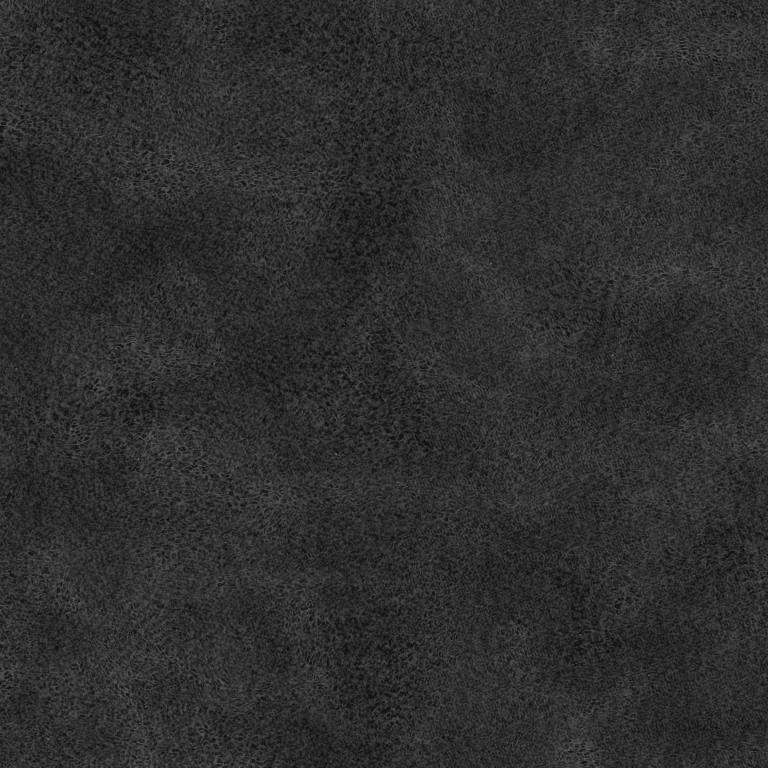
Write a WebGL 1 fragment shader that draws this texture.

```glsl
precision highp float;
uniform vec2 u_resolution;

float hash(vec2 p) {
  return fract(sin(dot(p, vec2(127.1, 311.7))) * 43758.5);
}

float noise(vec2 p) {
  vec2 i = floor(p), f = fract(p);
  f = f * f * (3.0 - 2.0 * f);
  return mix(mix(hash(i), hash(i + vec2(1.0, 0.0)), f.x),
             mix(hash(i + vec2(0.0, 1.0)), hash(i + vec2(1.0, 1.0)), f.x), f.y);
}

mat2 rotation(float angle) {
  float c = cos(angle), s = sin(angle);
  return mat2(c, s, -s, c);
}

float fbm(vec2 p) {
  float sum = 0.0, amplitude = 0.5;
  for (int i = 0; i < 5; i++) {
    sum += amplitude * noise(p);
    p = rotation(0.6) * p * 2.03 + 17.3;
    amplitude *= 0.5;
  }
  return sum / 0.97;
}

// Distances to the nearest and second nearest cell centre
vec2 cells(vec2 p) {
  vec2 base = floor(p);
  vec2 nearest = vec2(8.0);
  for (int y = -1; y <= 1; y++) {
    for (int x = -1; x <= 1; x++) {
      vec2 id = base + vec2(float(x), float(y));
      vec2 centre = id + vec2(hash(id), hash(id + 57.3));
      float d = distance(p, centre);
      nearest = vec2(min(nearest.x, d), min(nearest.y, max(nearest.x, d)));
    }
  }
  return nearest;
}

// Pale ridges between grain cells that are stretched along an angle
float ridges(vec2 p, float angle, vec2 scale) {
  vec2 d = cells(rotation(-angle) * p * scale.x * vec2(1.0, scale.y) + 31.0 * angle);
  return 1.0 - smoothstep(0.0, 0.5, d.y - d.x);
}

void main() {
  vec2 uv = gl_FragCoord.xy / u_resolution.y;
  vec2 warp = vec2(fbm(uv * 9.0), fbm(uv * 9.0 + 40.0)) - 0.5;
  vec2 jitter = vec2(noise(uv * 150.0), noise(uv * 150.0 + 33.0)) - 0.5;
  vec2 hide = uv + 0.04 * warp + 0.005 * jitter;

  // Worn patches, small scuffs and faint horizontal folds
  float wear = fbm(uv * 5.0 + 1.5 * warp + 3.0) - 0.5;
  float cloud = fbm(uv * 12.0 + 3.0 * warp + 70.0) - 0.5;
  float scuff = fbm(uv * 30.0 + 4.0 * warp + 120.0) - 0.5;
  float fold = smoothstep(0.55, 0.9, noise(hide * vec2(5.0, 17.0) + 9.0));

  // Creased grain whose direction changes from patch to patch
  float level = ridges(hide, 0.1, vec2(100.0, 2.0));
  float rising = ridges(hide, 1.0, vec2(95.0, 2.3));
  float falling = ridges(hide, 2.2, vec2(100.0, 2.2));
  float grain = mix(rising, falling, smoothstep(0.44, 0.56, fbm(uv * 5.0 + 21.0)));
  grain = mix(grain, level, max(fold, smoothstep(0.5, 0.6, fbm(uv * 6.0 + 55.0))));
  float broken = 0.35 + 1.3 * noise(rotation(0.8) * uv * 120.0 + 6.0);

  // Open pores gathered in a few small patches
  float poreArea = smoothstep(0.57, 0.72, fbm(uv * 6.5 + 88.0));
  float pore = 1.0 - smoothstep(0.1, 0.45, cells(rotation(0.3) * hide * vec2(85.0, 115.0)).x);

  // Fine tooth of the surface
  float tooth = noise(rotation(0.5) * uv * 270.0) - 0.5;
  float dust = noise(rotation(1.1) * uv * 520.0 + 12.0) - 0.5;

  float tone = 0.178 + 0.055 * wear + 0.085 * cloud + 0.04 * scuff + 0.018 * fold;
  tone += (grain - 0.45) * broken * (0.062 + 0.13 * cloud + 0.02 * fold);
  tone += 0.055 * tooth + 0.155 * dust;
  tone -= 0.07 * pore * poreArea;

  // Sparse pale flecks
  vec2 fleckId = floor(uv * 170.0);
  vec2 fleckCentre = 0.3 + 0.4 * vec2(hash(fleckId + 5.0), hash(fleckId + 9.0));
  float fleck = 1.0 - smoothstep(0.1, 0.3, distance(fract(uv * 170.0), fleckCentre));
  tone += 0.22 * fleck * step(0.9965, hash(fleckId + 2.0));

  gl_FragColor = vec4(vec3(clamp(tone, 0.07, 0.6)), 1.0);
}
```
